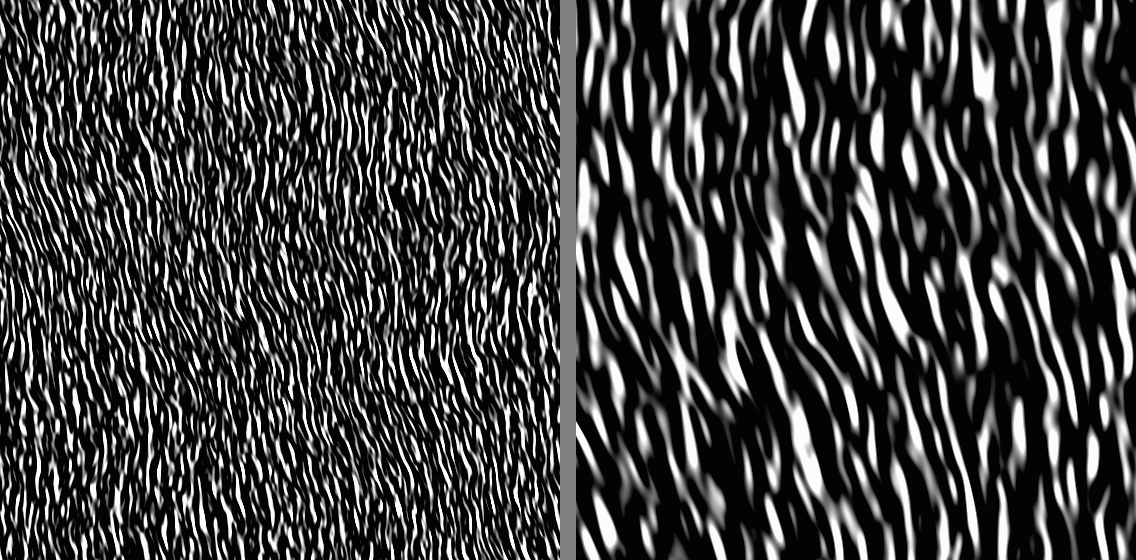
Left, the full canvas; right, a detail of the centre.
Give the GLSL for this texture, as a three.js fragment shader.

```glsl
varying vec2 vUv;

vec4 hash4(vec3 p) {
  vec4 q = fract(p.xyzx * vec4(0.1031, 0.1030, 0.0973, 0.1099));
  q += dot(q, q.wzxy + 33.33);
  return fract((q.xxyz + q.yzzw) * q.zywx);
}

// Bends the canvas so that streaks lean and sway
vec2 flow(vec2 uv) {
  float sway = 0.013 * sin(8.0 * uv.y + 5.0 * uv.x + 1.0)
             + 0.006 * sin(17.0 * uv.y - 9.0 * uv.x + 2.5)
             + 0.0016 * sin(71.0 * uv.y + 23.0 * uv.x + 3.0 * sin(19.0 * uv.x));
  return vec2(uv.x + 0.15 * uv.y + sway, uv.y);
}

// One streak: a bright flank beside a dark one, fading along its length
float streak(vec2 d, float lean, float len) {
  float across = (d.x + lean * d.y) / 0.25;
  float along = d.y / len;
  return across * exp(-0.5 * (across * across + along * along));
}

// Cellular noise: sums the randomly placed streaks of the nearby cells
float streakField(vec2 p) {
  vec2 cell = floor(p);
  float sum = 0.0;
  for (int j = -1; j <= 1; j++) {
    for (int i = -1; i <= 1; i++) {
      vec2 neighbour = cell + vec2(float(i), float(j));
      for (int k = 0; k < 7; k++) {
        vec4 rnd = hash4(vec3(neighbour + 7.0, float(k) * 17.0 + 3.0));
        float side = rnd.z < 0.5 ? -1.0 : 1.0;
        float lean = 0.9 * (fract(rnd.z * 2.0) - 0.5);
        float len = mix(0.17, 0.42, rnd.w * rnd.w);
        sum += side * streak(p - neighbour - rnd.xy, lean, len);
      }
    }
  }
  return sum;
}

void main() {
  float relief = streakField(flow(vUv) * vec2(84.0, 26.0));
  float light = clamp(0.95 * relief - 0.05, 0.01, 0.99);
  gl_FragColor = vec4(vec3(light), 1.0);
}
```
